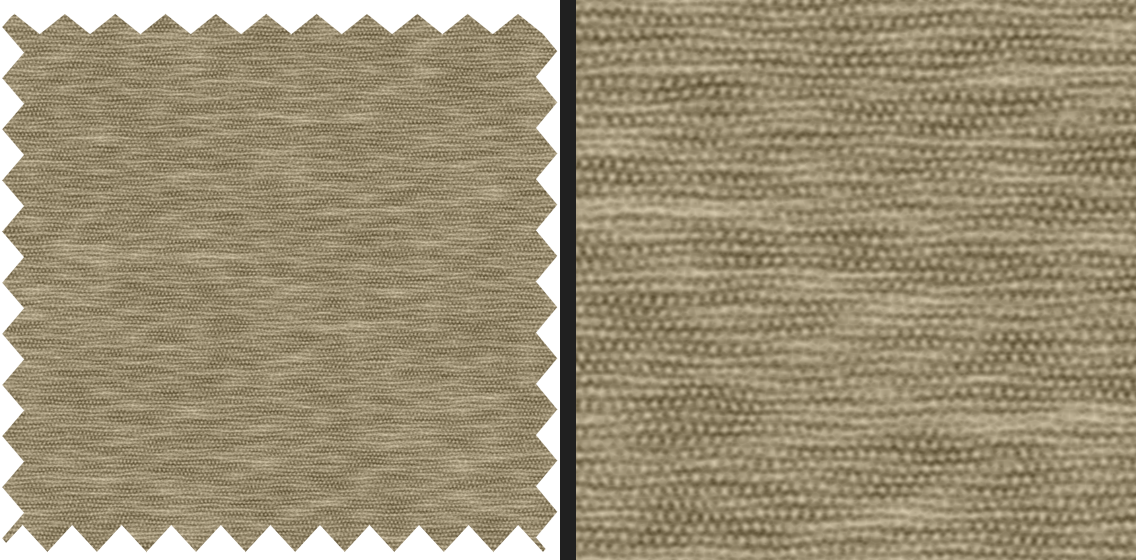
Left, the full canvas; right, a detail of the centre.
Reproduce this texture procedurally as a Shadertoy shader.

```glsl
// A pinked swatch of slubby khaki linen weave on white.

const float PI = 3.14159265;

vec2 hash2(vec2 p) {
    vec3 q = fract(p.xyx * vec3(0.1031, 0.1030, 0.0973));
    q += dot(q, q.yzx + 33.33);
    return fract((q.xx + q.yz) * q.zy);
}

// Cellular noise: distance to the nearest scattered point, centred near zero.
float cells(vec2 p) {
    vec2 cell = floor(p), f = p - cell;
    float nearest = 4.0;
    for (int y = -1; y <= 1; y++)
        for (int x = -1; x <= 1; x++) {
            vec2 offset = vec2(x, y);
            vec2 d = offset + hash2(cell + offset) - f;
            nearest = min(nearest, dot(d, d));
        }
    return sqrt(nearest) - 0.46;
}

// Triangle wave: 0 at each tooth tip, 1 in each notch.
float tooth(float x, float tip, float pitch) {
    return abs(fract((x - tip) / pitch + 0.5) - 0.5) * 2.0;
}

// Signed depth inside the zigzag outline.
float swatch(vec2 p) {
    float top = mix(0.975, 0.939, tooth(p.x, 0.026, 0.0899)) - p.y;
    float bottom = p.y - mix(0.0145, 0.0625, tooth(p.x, 0.0846, 0.0885));
    float left = p.x - mix(0.004, 0.043, tooth(p.y, 0.130, 0.0913));
    float right = mix(0.995, 0.957, tooth(p.y, 0.086, 0.0914)) - p.x;
    return 0.75 * min(min(top, bottom), min(left, right));
}

// Brightness offset of the cloth around its mean colour.
float weave(vec2 p) {
    // Uneven yarns: long thin slubs along the weft, plus broader patches
    float slub = cells(p * vec2(17.0, 125.0));
    float streak = cells(p * vec2(6.0, 48.0) + 31.0);
    float patches = sin(p.x * 19.0 + 2.0 * sin(p.y * 13.0))
                  * sin(p.y * 27.0 + 1.5 * sin(p.x * 11.0));

    // Threads wander slightly from a straight grid
    float row = p.y * 140.0 + 0.20 * sin(p.x * 31.0 + p.y * 57.0)
              + 0.12 * sin(p.x * 83.0 - p.y * 141.0);
    float column = p.x * 144.0 + 0.25 * sin(p.y * 90.0 + 3.0 * sin(p.x * 14.0));

    // Weft ridges, and the over-under checker that opens up in dark slubs
    float ridge = -cos(2.0 * PI * row);
    float checker = sin(PI * row) * cos(2.0 * PI * column);
    float openness = clamp(0.55 - 1.2 * slub - 0.8 * streak, 0.15, 1.2);

    float grain = cells(p * vec2(190.0, 260.0) + 7.0);
    return 0.068 * ridge + 0.11 * openness * checker
         + 0.17 * slub + 0.10 * streak + 0.012 * patches + 0.17 * grain;
}

void mainImage(out vec4 fragColor, in vec2 fragCoord) {
    vec2 uv = fragCoord / iResolution.xy;
    float pixel = 1.0 / min(iResolution.x, iResolution.y);

    vec3 linen = vec3(0.605, 0.555, 0.443) + clamp(weave(uv), -0.24, 0.22);
    float inside = smoothstep(-0.7 * pixel, 0.7 * pixel, swatch(uv));
    fragColor = vec4(mix(vec3(1.0), linen, inside), 1.0);
}
```
